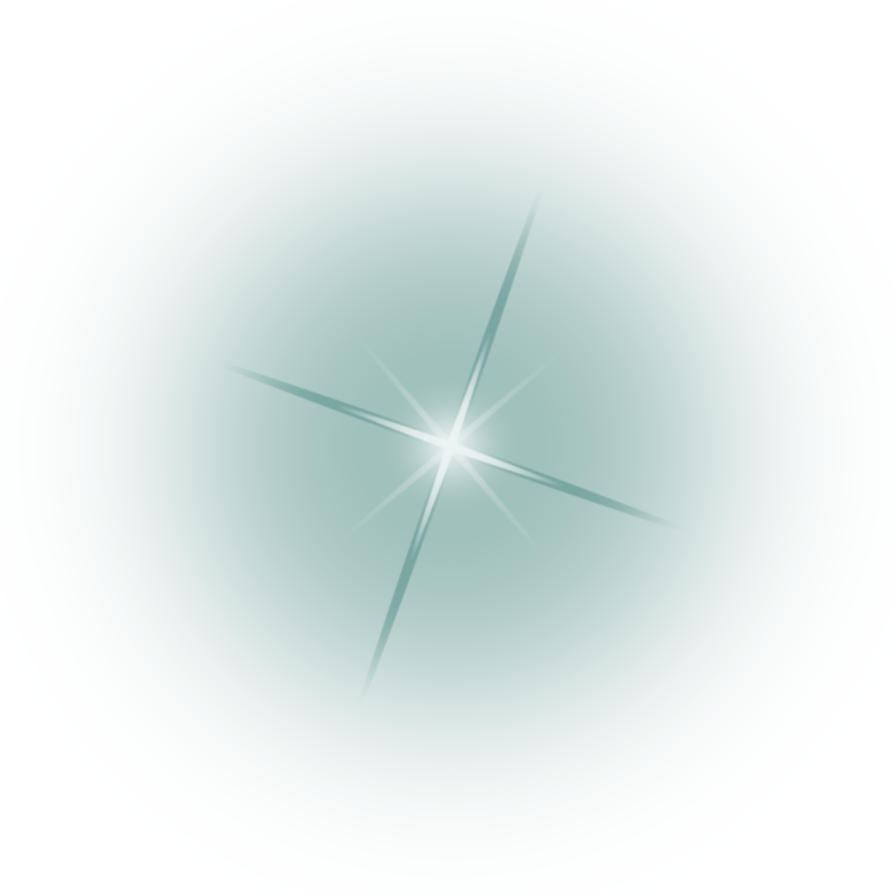
A WebGL 1 fragment shader for this background:

```glsl
precision highp float;
uniform vec2 u_resolution;

#define CENTER vec2(0.003, 0.002)
#define HALO_COLOR vec3(0.62, 0.748, 0.732)
#define RAY_COLOR vec3(0.46, 0.64, 0.62)
#define GLOW_COLOR vec3(0.93, 0.955, 0.955)
#define HALO_RADIUS 0.31
#define GLOW_RADIUS 0.041
#define LONG_ANGLE 1.234
#define SHORT_ANGLE 0.71
#define LONG_LENGTH 0.315
#define SHORT_LENGTH 0.165
#define GLINT_LENGTH 0.135
#define RAY_WIDTH 0.0066

// Distance along (x) and across (y) a two-sided ray at the given angle
vec2 rayCoords(vec2 p, float angle) {
  vec2 dir = vec2(cos(angle), sin(angle));
  return abs(vec2(dot(p, dir), dir.x * p.y - dir.y * p.x));
}

// Soft-edged strip that is solid on its axis
float strip(float across, float halfWidth, float blur) {
  return 1.0 - smoothstep(halfWidth - blur, halfWidth + blur, across);
}

void main() {
  float minSide = min(u_resolution.x, u_resolution.y);
  vec2 p = (gl_FragCoord.xy - 0.5 * u_resolution) / minSide - CENTER;
  float blur = max(0.0018, 0.75 / minSide);
  float radius = length(p);

  // Wide halo on white
  float halo = exp(-pow(radius / HALO_RADIUS, 3.0));
  vec3 color = mix(vec3(1.0), HALO_COLOR, halo);

  // Dark long rays and faint short rays, in crossed pairs
  for (int i = 0; i < 2; i++) {
    float k = float(i);
    vec2 ray = rayCoords(p, LONG_ANGLE - 1.578 * k);
    float t = ray.x / (LONG_LENGTH - 0.03 * k);
    float width = RAY_WIDTH * (1.0 - 0.6 * t * t);
    float fade = smoothstep(0.0, 0.4, t) * (1.0 - smoothstep(0.5, 1.0, t));
    color = mix(color, RAY_COLOR, 0.9 * fade * strip(ray.y, width, blur));

    vec2 spark = rayCoords(p, SHORT_ANGLE - 1.576 * k);
    float s = clamp(spark.x / SHORT_LENGTH, 0.0, 1.0);
    float sparkWidth = mix(0.0045, 0.0018, s);
    color = mix(color, GLOW_COLOR, 0.42 * (1.0 - s) * strip(spark.y, sparkWidth, blur));
  }

  // Central glow
  float glow = exp(-pow(radius / GLOW_RADIUS, 2.0));
  color = mix(color, GLOW_COLOR, 0.85 * glow);

  // Bright glints along the inner long rays
  for (int i = 0; i < 2; i++) {
    vec2 ray = rayCoords(p, LONG_ANGLE - 1.578 * float(i));
    float t = clamp(ray.x / GLINT_LENGTH, 0.0, 1.0);
    float width = mix(0.005, 0.0015, t);
    color = mix(color, GLOW_COLOR, 0.9 * (1.0 - t * t) * strip(ray.y, width, blur));
  }

  gl_FragColor = vec4(color, 1.0);
}
```
